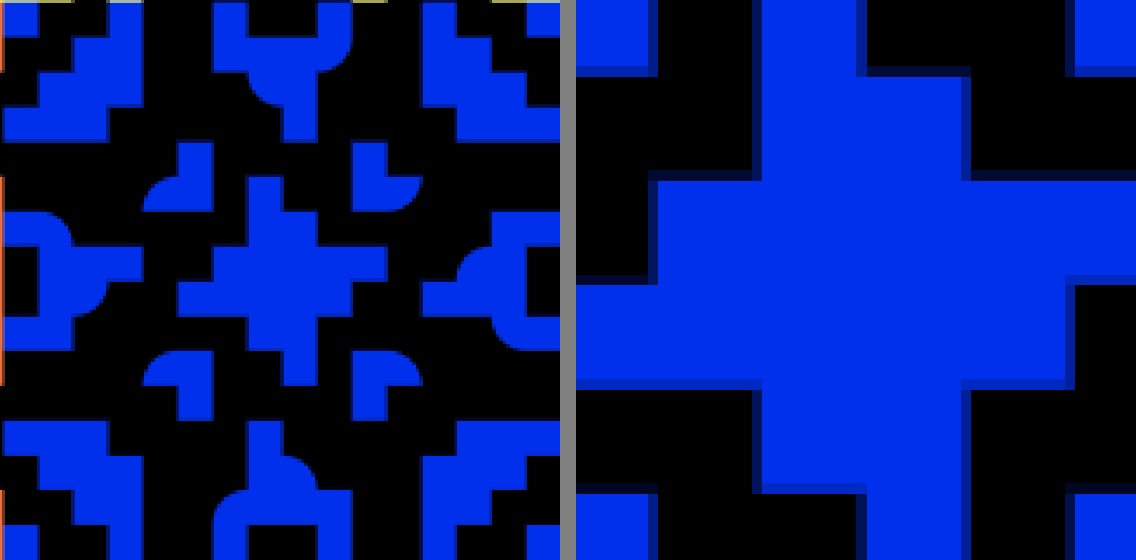
Left: the whole. Right: its middle third, enlarged.
Write a Shadertoy shader that draws this pattern.

```glsl
const float SOFT = 0.1; // one mosaic square, in cells

float box(vec2 p, vec2 lo, vec2 hi) {
    vec2 d = abs(p - 0.5 * (lo + hi)) - 0.5 * (hi - lo);
    return max(d.x, d.y);
}

// Unit rounding of the corner that lies in direction dir from the centre
float roundCorner(vec2 p, vec2 centre, vec2 dir) {
    return length(max((p - centre) * dir, 0.0)) - 1.0;
}

float coverage(float d) {
    return clamp(0.5 - d / SOFT, 0.0, 1.0);
}

// Stepped diagonal band and a single block in each corner
float cornerSteps(vec2 p) {
    vec2 c = 8.0 - abs(p);
    c = vec2(max(c.x, c.y), min(c.x, c.y));
    float steps = min(box(c, vec2(2, 1), vec2(4, 3)), box(c, vec2(3, -1), vec2(4, 3)));
    return min(steps, box(c, vec2(-1), vec2(1)));
}

// Four small hooks, each with one rounded foot
float hooks(vec2 p) {
    vec2 c = 8.0 - abs(p);
    float side = p.x < 0.0 ? -1.0 : 1.0;
    float lift = p.x > 0.0 && p.y > 0.0 ? -1.0 : 1.0;
    float centreY = p.y < 0.0 ? -3.0 : (lift > 0.0 ? 2.0 : 3.0);
    float foot = max(box(c, vec2(4, 5), vec2(6)),
                     roundCorner(p, vec2(3.0 * side, centreY), vec2(side, lift)));
    return min(foot, box(c, vec2(5, 4), vec2(6)));
}

// Centre star and edge forks, repeated by quarter turns
float starAndForks(vec2 p) {
    vec2 q = abs(p.x) > abs(p.y) ? vec2(-p.y, p.x) : p;
    q *= q.y < 0.0 ? -1.0 : 1.0;

    float star = min(box(q, vec2(-1), vec2(1, 2)), box(q, vec2(-1), vec2(0, 3)));

    float fork = min(box(q, vec2(-2, 6), vec2(2, 7)),
                     box(vec2(abs(q.x), q.y), vec2(1, 6), vec2(2, 9)));
    fork = max(fork, roundCorner(q, vec2(1, 7), vec2(1, -1)));
    float shoulder = max(box(q, vec2(-1, 5), vec2(1, 7)),
                         roundCorner(q, vec2(0, 6), vec2(-1)));
    float stem = box(q, vec2(0, 4), vec2(1, 7));
    return min(star, min(fork, min(shoulder, stem)));
}

void mainImage(out vec4 fragColor, in vec2 fragCoord) {
    vec2 uv = fragCoord / iResolution.xy;
    uv.y = 1.0 - uv.y;

    // Coarse mosaic squares, then a tile of 16 by 16 cells
    vec2 phase = vec2(0.47, 0.0);
    vec2 square = floor(uv * 161.0 + phase) + 0.5 - phase;
    vec2 p = (square - vec2(1.0, 0.65)) / 10.02 - 8.0;
    p.y = -p.y;

    float shape = min(cornerSteps(p), min(hooks(p), starAndForks(p)));

    // Slivers of the adjoining tiles at the left and top
    float left = coverage(p.x + 8.0);
    float top = coverage(8.0 - p.y);
    float leftMarks = coverage(1.5 - abs(abs(p.y) - 4.5));
    float topMarks = coverage(min(6.0 - abs(p.x),
                                  min(abs(p.x + 4.5), abs(p.x - 2.5)) - 0.5));

    vec3 color = vec3(0.0, 0.19, 0.92) * coverage(shape) * (1.0 - left) * (1.0 - top);
    color += vec3(0.92, 0.44, 0.23) * left * leftMarks * (1.0 - top);
    color += vec3(1.0, 1.0, 0.5) * top * topMarks;
    fragColor = vec4(color, 1.0);
}
```
